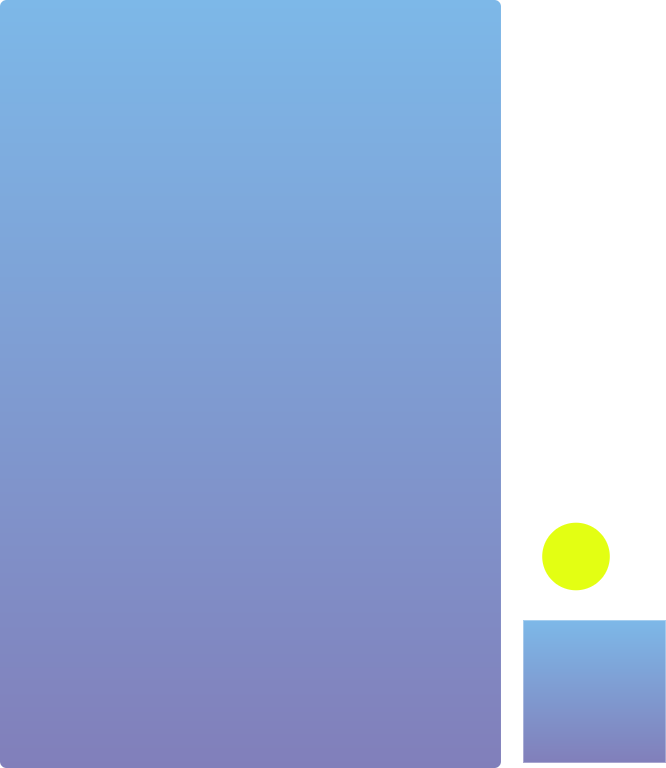
A Shadertoy shader for this background:

```glsl
// A tall rounded panel and a small square swatch share one vertical gradient,
// with a bright disc above the swatch, all on white. Each shape is a signed
// distance function; lengths are in units of the canvas height.

#define PANEL_WIDTH   0.6523
#define PANEL_CORNER  0.0085
#define SWATCH_CENTER vec2(0.7741, 0.0996)
#define SWATCH_HALF   0.0927
#define DISC_CENTER   vec2(0.7500, 0.2754)
#define DISC_RADIUS   0.0440
#define SKY_TOP       vec3(0.490, 0.722, 0.910)
#define SKY_BOTTOM    vec3(0.506, 0.498, 0.730)
#define DISC_COLOR    vec3(0.890, 1.000, 0.075)
#define PAPER         vec3(1.0)

float roundedBox(vec2 p, vec2 halfSize, float radius) {
    vec2 q = abs(p) - halfSize + radius;
    return length(max(q, 0.0)) + min(max(q.x, q.y), 0.0) - radius;
}

// Coverage of a shape, smoothed over one pixel
float coverage(float dist) {
    return clamp(0.5 - dist * iResolution.y, 0.0, 1.0);
}

// Shared gradient; height runs from 0 at the bottom to 1 at the top
vec3 skyGradient(float height) {
    return mix(SKY_BOTTOM, SKY_TOP, clamp(height, 0.0, 1.0));
}

void mainImage(out vec4 fragColor, in vec2 fragCoord) {
    vec2 p = fragCoord / iResolution.y;
    vec3 color = PAPER;

    // Tall panel
    vec2 panelHalf = vec2(PANEL_WIDTH, 1.0) * 0.5;
    float panel = roundedBox(p - panelHalf, panelHalf, PANEL_CORNER);
    color = mix(color, skyGradient(p.y), coverage(panel));

    // Square swatch
    vec2 local = p - SWATCH_CENTER;
    float swatch = roundedBox(local, vec2(SWATCH_HALF), 0.0);
    float swatchHeight = 0.5 + 0.5 * local.y / SWATCH_HALF;
    color = mix(color, skyGradient(swatchHeight), coverage(swatch));

    // Bright disc
    float disc = length(p - DISC_CENTER) - DISC_RADIUS;
    color = mix(color, DISC_COLOR, coverage(disc));

    fragColor = vec4(color, 1.0);
}
```
